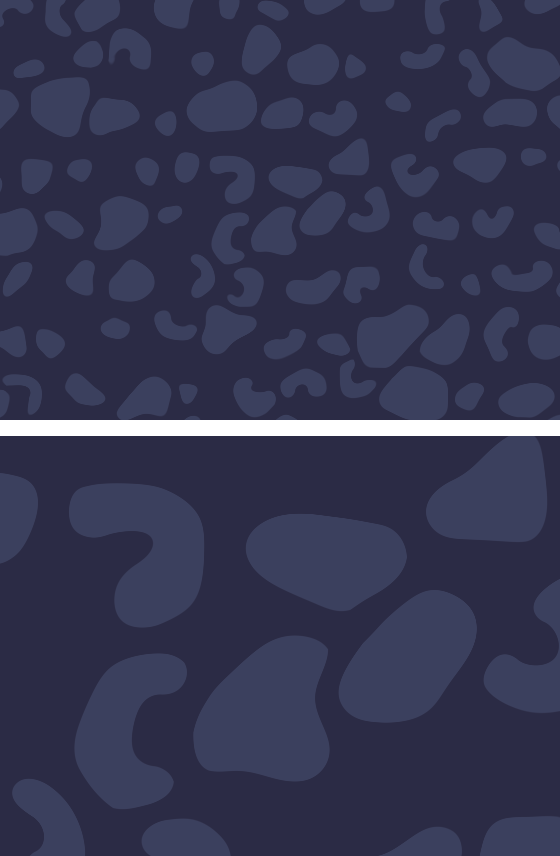
Top, the full canvas; bottom, a detail of the centre.
Write a WebGL 1 fragment shader that draws this pattern.

```glsl
precision highp float;

// Camouflage-like hide: irregular slate spots scattered on dark indigo.
// Each cell of a staggered, jittered grid holds a wobbly ellipse or a bent
// arc; the gap to the second nearest spot is carved so none of them merge.

uniform vec2 u_resolution;

const vec3 GROUND_COLOR = vec3(0.170, 0.170, 0.270);
const vec3 SPOT_COLOR = vec3(0.233, 0.250, 0.368);

const float CELL_SIZE = 0.132;    // grid pitch, in canvas heights
const float JITTER = 0.46;        // spread of the centres, in cells
const float MIN_RADIUS = 0.19;    // spot radii, in cells
const float RADIUS_RANGE = 0.36;
const float MAX_ASPECT = 1.75;
const float ARC_SHARE = 0.24;     // fraction of spots that are bent
const float ARC_RADIUS = 0.30;
const float ARC_THICKNESS = 0.155;
const float GAP = 0.14;           // least distance between spots
const float CORNER_ROUNDING = 0.10;
const float WARP_AMOUNT = 0.20;
const float WARP_SCALE = 2.3;
const float TAU = 6.2831853;

vec2 hash22(vec2 p) {
  vec3 q = fract(p.xyx * vec3(0.1031, 0.1030, 0.0973));
  q += dot(q, q.yzx + 33.33);
  return fract((q.xx + q.yz) * q.zy);
}

// Smooth two-channel value noise in 0..1
vec2 noise2(vec2 p) {
  vec2 cell = floor(p);
  vec2 f = fract(p);
  f = f * f * (3.0 - 2.0 * f);
  vec2 low = mix(hash22(cell), hash22(cell + vec2(1.0, 0.0)), f.x);
  vec2 high = mix(hash22(cell + vec2(0.0, 1.0)), hash22(cell + 1.0), f.x);
  return mix(low, high, f.y);
}

vec2 rotate(vec2 p, float angle) {
  float c = cos(angle);
  float s = sin(angle);
  return vec2(c * p.x + s * p.y, c * p.y - s * p.x);
}

float smoothMax(float a, float b, float k) {
  float h = max(k - abs(a - b), 0.0) / k;
  return max(a, b) + h * h * k * 0.25;
}

// Ellipse whose outline swells and dents with the angle
float wobblyEllipse(vec2 p, vec2 radii, vec2 seed) {
  float angle = atan(p.y, p.x);
  p *= 1.0 + 0.07 * cos(2.0 * angle + TAU * seed.x)
           + 0.09 * cos(3.0 * angle + TAU * seed.y);
  float k0 = length(p / radii);
  float k1 = length(p / (radii * radii));
  return k0 * (k0 - 1.0) / max(k1, 0.001);
}

// Thick arc, symmetric about the y axis and centred on its own middle
float bentArc(vec2 p, float aperture, float thickness) {
  p.x = abs(p.x);
  p.y += 0.6 * ARC_RADIUS;
  vec2 tip = vec2(sin(aperture), cos(aperture));
  float d = tip.y * p.x > tip.x * p.y
    ? length(p - tip * ARC_RADIUS)
    : abs(length(p) - ARC_RADIUS);
  return d - thickness;
}

// Distance to the spot owned by one cell; p is relative to its centre
float spot(vec2 p, vec2 cell) {
  vec2 kind = hash22(cell + 31.7);
  vec2 form = hash22(cell + 73.1);
  vec2 seed = hash22(cell + 127.9);
  if (kind.x < ARC_SHARE) {
    float thickness = ARC_THICKNESS * mix(0.85, 1.2, form.y);
    return bentArc(rotate(p, TAU * kind.y), mix(0.9, 1.75, form.x), thickness);
  }
  float radius = MIN_RADIUS + RADIUS_RANGE * pow(form.x, 1.5);
  float stretch = sqrt(mix(1.0, MAX_ASPECT, form.y));
  float tilt = mix(-0.4, 1.0, kind.y);
  return wobblyEllipse(rotate(p, tilt), radius * vec2(stretch, 1.0 / stretch), seed);
}

// Signed distance to the carved spots, in cells
float spotField(vec2 p) {
  float nearest = 4.0;
  float second = 4.0;
  for (int j = -1; j <= 1; j++) {
    float row = floor(p.y) + float(j);
    float shift = 0.5 * mod(row, 2.0);
    for (int i = -1; i <= 1; i++) {
      vec2 cell = vec2(floor(p.x - shift) + float(i), row);
      vec2 centre = cell + vec2(shift, 0.0) + 0.5 + JITTER * (hash22(cell + 5.3) - 0.5);
      float d = spot(p - centre, cell);
      second = min(second, max(nearest, d));
      nearest = min(nearest, d);
    }
  }
  return smoothMax(nearest, 0.5 * (nearest - second + GAP), CORNER_ROUNDING);
}

void main() {
  vec2 p = gl_FragCoord.xy / (u_resolution.y * CELL_SIZE) + 20.0;
  p += WARP_AMOUNT * (noise2(p * WARP_SCALE) - 0.5);

  // Edge about one pixel wide
  float edge = 0.6 / (u_resolution.y * CELL_SIZE);
  float coverage = 1.0 - smoothstep(-edge, edge, spotField(p));
  gl_FragColor = vec4(mix(GROUND_COLOR, SPOT_COLOR, coverage), 1.0);
}
```
